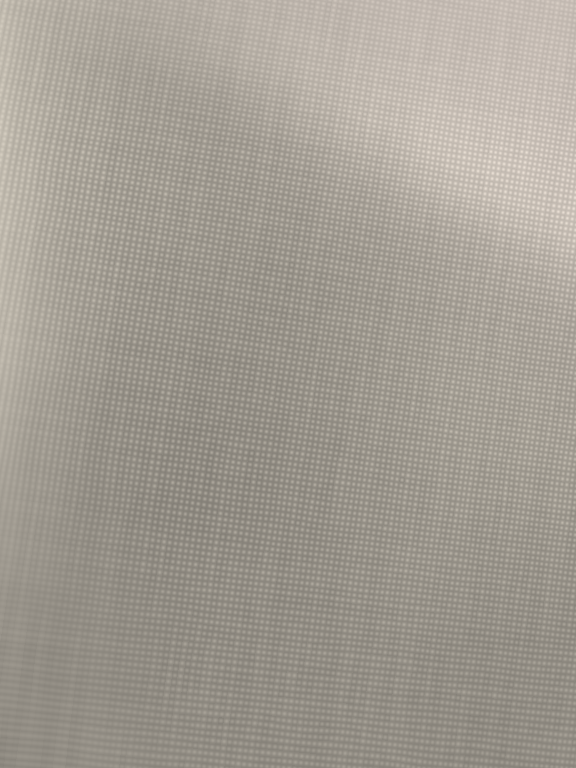
A Shadertoy shader for this texture:

```glsl
float hash(vec2 p) {
    vec3 h = fract(vec3(p.xyx) * 0.1031);
    h += dot(h, h.yzx + 33.33);
    return fract((h.x + h.y) * h.z);
}

float noise(vec2 p) {
    vec2 cell = floor(p), f = fract(p);
    f = f * f * (3.0 - 2.0 * f);
    return mix(mix(hash(cell), hash(cell + vec2(1, 0)), f.x),
               mix(hash(cell + vec2(0, 1)), hash(cell + vec2(1, 1)), f.x), f.y);
}

// Soft folds and light falling across the cloth
float clothLight(vec2 uv) {
    float ridge = uv.y - (1.06 - 0.35 * uv.x);
    float light = 0.573 + 0.045 * smoothstep(0.0, 0.8, uv.y);
    light += 0.09 * exp(-ridge * ridge / 0.008) * smoothstep(0.1, 0.8, uv.x);
    light += 0.105 * smoothstep(-0.1, 0.16, ridge);
    light += 0.15 * exp(-uv.x / 0.13) * smoothstep(0.1, 0.65, uv.y);
    light += 0.06 * smoothstep(0.4, 1.0, uv.x) * smoothstep(0.1, 0.5, uv.y);
    vec2 hollow = (uv - vec2(0.28, 0.42)) / vec2(0.3, 0.25);
    light -= 0.03 * exp(-dot(hollow, hollow));
    return light;
}

// Thread coordinates: x counts warp columns, y counts weft rows,
// both packed closer toward the upper right
vec2 threadCoords(vec2 p) {
    float across = p.x - 0.12 * p.y - 0.05 * p.y * p.y * (1.0 - p.x);
    float up = p.y + p.x * (0.1 + 0.07 * smoothstep(0.0, 0.6, p.y));
    return vec2(across * (122.0 + 22.0 * across), up * (108.0 + 20.0 * up));
}

void mainImage(out vec4 fragColor, in vec2 fragCoord) {
    vec2 uv = fragCoord / iResolution.xy;
    vec2 thread = threadCoords(uv * vec2(0.75, 1.0));

    // Slight wobble of the yarns
    thread += 0.25 * (vec2(noise(thread * vec2(0.3, 0.12)),
                           noise(thread.yx * vec2(0.3, 0.12) + 40.0)) - 0.5);
    vec2 fade = 1.0 - smoothstep(0.4, 0.85, fwidth(thread));
    vec2 wave = cos(6.2832 * thread) * fade;

    // Knots in focus, blurred into columns at left and rows at the bottom
    float columns = smoothstep(0.4, 0.0, uv.x) * smoothstep(0.1, 0.5, uv.y);
    float rows = smoothstep(0.4, 0.0, uv.y);
    float focus = smoothstep(0.05, 0.45, uv.x + 0.3 * uv.y);
    focus *= 1.0 - 0.55 * smoothstep(0.75, 1.0, uv.y);
    vec2 raised = 0.5 + 0.5 * wave;
    float knots = raised.x * raised.y - 0.25;
    float weave = 0.12 * knots * focus * (1.0 - 0.5 * rows);
    weave += wave.x * (0.005 + 0.015 * columns) * (1.0 - 0.6 * rows);
    weave += wave.y * (0.006 + 0.012 * rows) * (1.0 - columns);

    // Uneven yarns, each pale or dull over part of its length
    vec2 yarn = floor(thread + 0.5);
    float slub = noise(vec2(yarn.x * 7.3, thread.y * 0.06)) - 0.5;
    slub += 0.6 * (noise(vec2(thread.x * 0.06, yarn.y * 7.3 + 90.0)) - 0.5);
    float variation = 0.024 * slub + 0.016 * (hash(yarn + 300.0) - 0.5) * focus;
    variation += 0.014 * (noise(uv * vec2(6.0, 8.0)) - 0.5);

    // Warm grey cloth, a little rosier at the upper right
    float rosy = smoothstep(0.9, 1.5, uv.x * 0.6 + uv.y);
    vec3 tint = mix(vec3(1.0, 0.967, 0.905), vec3(1.0, 0.953, 0.912), rosy);
    fragColor = vec4(tint * (clothLight(uv) + weave + variation), 1.0);
}
```
